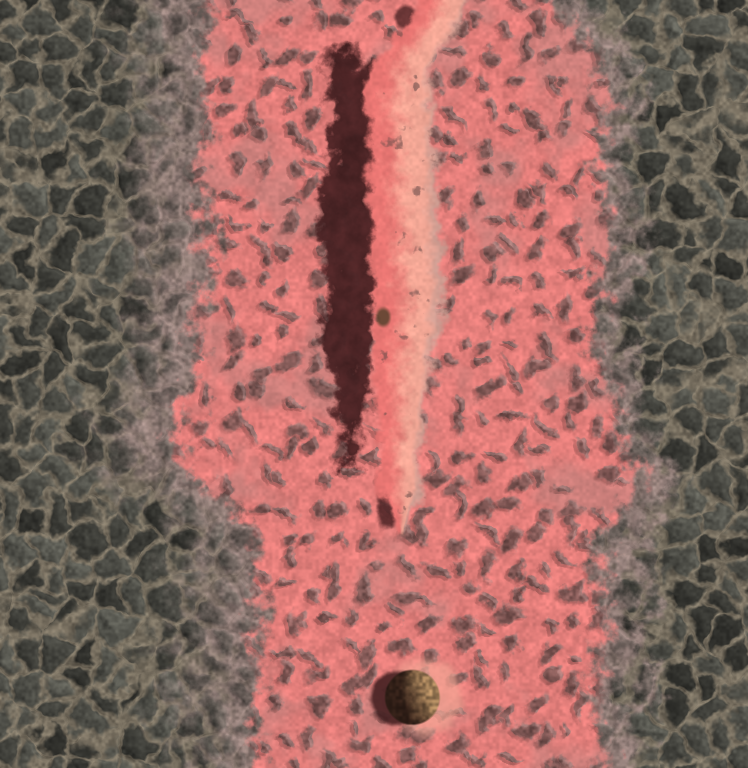
A Shadertoy shader for this texture:

```glsl
// Weathered asphalt crossed by a vertical band of pitted coral paint, with a
// raised paint ridge casting a shadow to its left and a small round stud below.
// Cellular stones, scattered elliptical pits and fbm are lit from the right.

const vec3 STONE = vec3(0.235, 0.235, 0.215);
const vec3 MORTAR = vec3(0.47, 0.435, 0.375);
const vec3 DUST = vec3(0.61, 0.52, 0.50);
const vec3 PAINT = vec3(0.90, 0.50, 0.485);
const vec3 PAINT_LIT = vec3(0.96, 0.66, 0.59);
const vec3 PIT = vec3(0.42, 0.30, 0.29);
const vec3 SHADOW = vec3(0.27, 0.125, 0.13);
const vec3 STUD = vec3(0.66, 0.52, 0.36);
const float STONE_FREQ = 27.0;
const float PIT_FREQ = 27.0;
const vec2 LIGHT_STEP = vec2(0.0045, 0.003);
const vec2 STUD_POS = vec2(0.537, 0.092);
const float STUD_RADIUS = 0.036;
const float RIDGE_TIP = 0.30;
const float RIDGE_TOP = 0.93;

vec2 hash2(vec2 p) {
    vec3 q = fract(p.xyx * vec3(0.1031, 0.1030, 0.0973));
    q += dot(q, q.yzx + 33.33);
    return fract((q.xx + q.yz) * q.zy);
}

float noise(vec2 p) {
    vec2 i = floor(p), f = fract(p);
    f = f * f * (3.0 - 2.0 * f);
    return mix(mix(hash2(i).x, hash2(i + vec2(1, 0)).x, f.x),
               mix(hash2(i + vec2(0, 1)).x, hash2(i + vec2(1, 1)).x, f.x), f.y);
}

float fbm(vec2 p) {
    float sum = 0.0, amp = 0.53;
    for (int i = 0; i < 4; i++) {
        sum += amp * noise(p);
        p = mat2(1.6, 1.2, -1.2, 1.6) * p + 7.3;
        amp *= 0.5;
    }
    return sum;
}

float bell(float x, float centre, float width) {
    float d = (x - centre) / width;
    return exp(-d * d);
}

// Rounded stones: x is the gap to the neighbouring cell, y a random per stone.
vec2 stones(vec2 p) {
    p = p * STONE_FREQ + 1.1 * vec2(fbm(p * 30.0), fbm(p * 30.0 + 9.0));
    vec2 cell = floor(p), id = cell;
    float near = 9.0, next = 9.0;
    for (int y = -1; y <= 1; y++)
    for (int x = -1; x <= 1; x++) {
        vec2 c = cell + vec2(x, y);
        float d = length(c + hash2(c) - p);
        if (d < near) { next = near; near = d; id = c; }
        else next = min(next, d);
    }
    return vec2(next - near, hash2(id + 4.0).y);
}

// Randomly turned, ragged ellipses on a jittered grid; 1 inside a pit.
float pits(vec2 p) {
    vec2 q = p * PIT_FREQ + 0.75 * vec2(fbm(p * 55.0), fbm(p * 55.0 + 5.0));
    vec2 cell = floor(q);
    float mask = 0.0;
    for (int y = -1; y <= 1; y++)
    for (int x = -1; x <= 1; x++) {
        vec2 c = cell + vec2(x, y), r = hash2(c + 17.0);
        vec2 d = q - c - 0.15 - 0.7 * hash2(c);
        float a = 3.14 * r.x;
        d = mat2(cos(a), sin(a), -sin(a), cos(a)) * d;
        float e = length(d / vec2(0.25 + 0.27 * r.y, 0.13 + 0.17 * r.x));
        mask = max(mask, 1.0 - smoothstep(0.65, 1.2, e));
    }
    return mask;
}

void mainImage(out vec4 fragColor, in vec2 fragCoord) {
    vec2 p = fragCoord / iResolution.y;
    float grain = noise(p * 230.0), rough = fbm(p * 65.0), broad = fbm(p * 14.0);
    float ragged = (rough - 0.5) * 0.07 + (broad - 0.5) * 0.05;

    // Asphalt stones with light catching their right-hand faces
    vec2 s = stones(p);
    float rise = s.x - stones(p + LIGHT_STEP).x;
    vec3 col = mix(MORTAR, STONE * (0.7 + 0.6 * s.y), smoothstep(0.02, 0.32, s.x + 0.35 * (rough - 0.5)));
    col *= 0.72 + 0.32 * grain + 0.4 * rough + 0.55 * clamp(rise, -0.5, 0.6);

    // Painted band and the dusty fringe beyond it
    float left = mix(0.33, 0.265, smoothstep(0.29, 0.40, p.y)) - 0.045 * bell(p.y, 0.44, 0.07);
    float right = 0.785 - 0.06 * smoothstep(0.88, 1.0, p.y) + 0.045 * bell(p.y, 0.40, 0.07);
    float inside = min(p.x - left, right - p.x) + ragged;
    float reach = p.x < 0.5 ? 0.13 : 0.065;
    float dust = smoothstep(-reach, -0.01, inside + 0.5 * ragged);
    vec3 dusty = DUST * (0.62 + 0.35 * rough + 0.3 * grain + 0.45 * clamp(rise, -0.5, 0.5));
    col = mix(col, dusty, dust * (0.9 - 0.4 * smoothstep(0.2, 0.55, s.x)));

    float pit = pits(p);
    float slope = pit - pits(p + LIGHT_STEP);
    vec3 paint = PAINT * (0.82 + 0.2 * rough + 0.14 * grain);
    paint = mix(paint, DUST, 0.3 * smoothstep(0.5, 0.75, broad));
    paint *= 1.0 - 0.2 * clamp(-slope, 0.0, 1.0);
    paint = mix(paint, PIT * (0.55 + 0.5 * grain + 0.45 * rough), pit * 0.88);
    paint += 0.12 * clamp(slope, 0.0, 1.0);
    col = mix(col, paint, smoothstep(-0.012, 0.018, inside));

    // Shadow cast to the left of the ridge, thinning downwards
    float low = smoothstep(0.60, 0.48, p.y);
    float shadeMid = mix(0.457, 0.459, low) + 0.012 * (noise(vec2(p.y * 24.0, 3.0)) - 0.5);
    float shadeHalf = mix(0.034, 0.017, low) + 0.6 * ragged;
    float shade = smoothstep(0.009, -0.007, abs(p.x - shadeMid) - shadeHalf);
    shade *= smoothstep(0.365, 0.39, p.y + ragged) * smoothstep(0.945, 0.915, p.y + ragged);
    shade = max(shade, 0.9 * smoothstep(1.2, 0.7, length((p - vec2(0.505, 0.335)) / vec2(0.014, 0.026)) + 8.0 * ragged));
    shade = max(shade, 0.8 * smoothstep(1.2, 0.7, length((p - vec2(0.528, 0.977)) / vec2(0.014, 0.016)) + 6.0 * ragged));
    col = mix(col, SHADOW * (0.75 + 0.5 * rough), shade * 0.95);

    // Raised ridge, tapering to its tip and leaning right at the top
    float mid = 0.522 + 0.008 * bell(p.y, 0.61, 0.09) + 0.055 * smoothstep(0.90, 1.0, p.y);
    float halfW = mix(0.024, 0.041, smoothstep(0.40, 0.62, p.y)) * smoothstep(RIDGE_TIP - 0.01, RIDGE_TIP + 0.08, p.y);
    halfW *= 1.0 - 0.35 * smoothstep(RIDGE_TOP, 1.0, p.y);
    float across = (p.x - mid) / max(halfW, 0.004);
    float ridge = smoothstep(0.007, -0.005, abs(p.x - mid) - halfW + 0.35 * ragged) * smoothstep(RIDGE_TIP - 0.005, RIDGE_TIP + 0.01, p.y);
    vec3 crest = mix(PAINT * vec3(1.03, 0.94, 0.94), PAINT_LIT, smoothstep(-0.7, 0.45, across + rough - 0.5));
    crest = mix(crest, DUST * 1.15, 0.55 * smoothstep(0.6, 1.1, across + 0.6 * (rough - 0.5)));
    crest *= 0.89 + 0.12 * rough + 0.08 * grain;
    crest = mix(crest, PIT, 0.6 * smoothstep(0.70, 0.80, fbm(p * 48.0 + 3.0)));
    col = mix(col, crest, ridge);
    float hole = length((p - vec2(0.499, 0.587)) / vec2(0.010, 0.013));
    col = mix(col, PIT * vec3(0.8, 0.85, 0.6), 0.85 * smoothstep(1.2, 0.6, hole));

    // Round stud: pale rim, cast shadow, then a sphere lit from the right
    vec2 b = (p - STUD_POS) / STUD_RADIUS;
    col = mix(col, PAINT_LIT, 0.65 * smoothstep(1.6, 1.1, length(b - vec2(0.45, 0.0)) + 5.0 * ragged));
    col = mix(col, SHADOW, 0.9 * smoothstep(1.1, 0.85, length(b + vec2(0.55, 0.05)) + 2.0 * ragged));
    float z = sqrt(max(0.0, 1.0 - dot(b, b)));
    float lit = smoothstep(-0.1, 0.95, dot(vec3(b, z), vec3(0.85, 0.25, 0.35)) + 0.4 * (rough - 0.5));
    vec3 ball = mix(vec3(0.19, 0.12, 0.09), STUD, lit) * (0.75 + 0.5 * grain);
    col = mix(col, ball, smoothstep(1.04, 0.94, length(b)));

    fragColor = vec4(clamp(col, 0.0, 1.0), 1.0);
}
```
